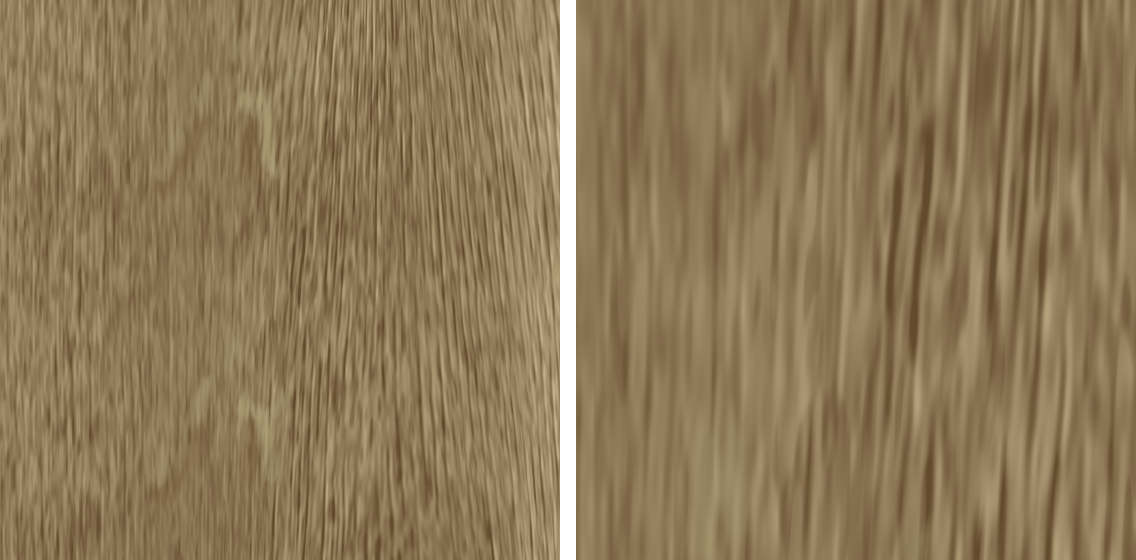
Left, the full canvas; right, a detail of the centre.
A Shadertoy shader for this texture:

```glsl
// Draws weathered oak veneer: fine upright grain with repeating cathedral arches.

const vec3 DARK_OAK = vec3(0.45, 0.36, 0.235);
const vec3 LIGHT_OAK = vec3(0.71, 0.64, 0.49);
const vec3 PALE_SAPWOOD = vec3(0.65, 0.60, 0.44);
const vec3 WARM_HEART = vec3(0.45, 0.35, 0.22);
const float ARCH_PERIOD = 0.547;

float hash(vec2 p) {
    return fract(sin(dot(p, vec2(127.1, 311.7))) * 43758.5453);
}

float noise(vec2 p) {
    vec2 i = floor(p);
    vec2 f = smoothstep(0.0, 1.0, fract(p));
    float low = mix(hash(i), hash(i + vec2(1, 0)), f.x);
    float high = mix(hash(i + vec2(0, 1)), hash(i + vec2(1, 1)), f.x);
    return mix(low, high, f.y);
}

float fbm(vec2 p) {
    float sum = 0.0;
    float weight = 0.55;
    for (int i = 0; i < 3; i++) {
        sum += weight * noise(p);
        p = p * 2.1 + 17.3;
        weight *= 0.5;
    }
    return sum;
}

// One fibre: noise along y, shifted per column so that ends never line up.
float fibre(float column, float y, float seed) {
    y += 37.0 * hash(vec2(column, seed + 0.5));
    float row = floor(y);
    float f = smoothstep(0.0, 1.0, y - row);
    return mix(hash(vec2(column, row + seed)), hash(vec2(column, row + 1.0 + seed)), f);
}

float streaks(vec2 p, vec2 frequency, float seed) {
    p *= frequency;
    float column = floor(p.x);
    float f = smoothstep(0.0, 1.0, p.x - column);
    return mix(fibre(column, p.y, seed), fibre(column + 1.0, p.y, seed), f);
}

// Evenly spaced thin grooves with a lit right flank, fading along their length.
float growthLines(vec2 p, float count) {
    float phase = p.x * count + 1.3 * noise(p * vec2(9.0, 2.5)) + 0.25 * noise(p * vec2(40.0, 14.0));
    float line = floor(phase);
    float x = phase - line;
    float groove = smoothstep(0.24, 0.0, abs(x - 0.4));
    float flank = smoothstep(0.24, 0.0, abs(x - 0.7));
    return (groove - 0.6 * flank) * smoothstep(0.1, 0.7, fibre(line, p.y * 8.0, 7.0));
}

float bump(float x, float centre, float width) {
    float d = (x - centre) / width;
    return exp(-d * d);
}

// Soft-edged stroke from a to b.
float stroke(vec2 p, vec2 a, vec2 b, float width) {
    vec2 ab = b - a;
    float t = clamp(dot(p - a, ab) / dot(ab, ab), 0.0, 1.0);
    return smoothstep(width, 0.15 * width, length(p - a - ab * t));
}

// Shaded wedge hanging from a sharp apex and fading downwards.
float wedge(vec2 p, vec2 apex, float leftSlope, float rightSlope, float drop) {
    vec2 d = p - apex;
    float depth = max(-d.y, 0.0);
    float inside = smoothstep(-0.02, 0.02, d.x + leftSlope * depth)
                 * smoothstep(0.006, -0.006, d.x - rightSlope * depth);
    return inside * smoothstep(0.0, 0.02, depth) * smoothstep(drop, 0.02, depth);
}

// Pale, ragged sapwood along the arch rims.
float archRim(vec2 p) {
    float rim = stroke(p, vec2(0.44, 0.378), vec2(0.468, 0.37), 0.026);
    rim = max(rim, stroke(p, vec2(0.468, 0.365), vec2(0.488, 0.26), 0.022));
    rim = max(rim, 0.55 * stroke(p, vec2(0.37, 0.42), vec2(0.29, 0.25), 0.022));
    rim = max(rim, 0.5 * stroke(p, vec2(0.54, 0.45), vec2(0.49, 0.38), 0.02));
    return max(rim, 0.5 * stroke(p, vec2(0.42, 0.51), vec2(0.42, 0.46), 0.03));
}

float archShade(vec2 p) {
    float inner = wedge(p, vec2(0.455, 0.365), 0.42, 0.15, 0.15);
    float outer = stroke(p, vec2(0.355, 0.34), vec2(0.29, 0.22), 0.032);
    return max(inner, 0.6 * outer);
}

void mainImage(out vec4 fragColor, in vec2 fragCoord) {
    vec2 uv = fragCoord / iResolution.xy;

    // Grain leans right past the centre and left near the right edge.
    float lean = 0.07 * bump(uv.x, 0.57, 0.15) - 0.11 * bump(uv.x, 0.88, 0.18);
    vec2 grain = uv;
    grain.x -= lean * (uv.y - 0.5) + 0.004 * (noise(uv * vec2(5.0, 4.0)) - 0.5);

    // Cathedral arches, repeated up the board with torn outlines.
    vec2 arch = vec2(uv.x, mod(uv.y - 0.44, ARCH_PERIOD));
    float tear = streaks(uv, vec2(130.0, 20.0), 9.0);
    arch += vec2(0.012, 0.024) * (vec2(fbm(uv * vec2(60.0, 25.0)), tear) - 0.5);
    float shade = archShade(arch);
    float calm = bump(uv.x, 0.34, 0.11);

    // Layered fibres, short pores and long growth lines.
    float fine = streaks(grain, vec2(260.0, 36.0), 1.0);
    float ridge = streaks(grain, vec2(180.0, 12.0), 3.0);
    float pore = smoothstep(0.57, 0.86, streaks(grain, vec2(200.0, 20.0), 5.0));
    float lines = growthLines(grain, 66.0) * (0.5 + 0.5 * smoothstep(0.46, 0.56, uv.x));
    float strength = 0.95 + 0.2 * bump(uv.x, 0.61, 0.11) - 0.3 * calm;
    float rim = archRim(arch) * smoothstep(0.2, 0.6, 0.5 * ridge + 0.5 * fine + 0.1);

    // Broad light and shade across the board.
    float tone = 0.42 + 0.13 * (fbm(grain * vec2(13.0, 2.0)) - 0.48);
    tone += 0.34 * smoothstep(0.84, 1.0, uv.x) + 0.06 * smoothstep(0.18, 0.0, uv.x);
    tone -= 0.1 * bump(uv.y, 0.62, 0.09) + 0.09 * bump(uv.y, 0.04, 0.09) + 0.03 * calm;
    tone += strength * (0.52 * (fine - 0.5) + 0.42 * (ridge - 0.5));
    tone -= strength * (0.28 * (pore - 0.15) + 0.44 * (lines - 0.04));

    vec3 wood = mix(DARK_OAK, LIGHT_OAK, clamp(tone, -0.25, 1.2));
    wood = mix(wood, WARM_HEART + 0.05 * (fine - 0.5), 0.75 * shade);
    wood = mix(wood, PALE_SAPWOOD + 0.12 * (ridge - 0.5), 0.8 * rim);
    fragColor = vec4(wood, 1.0);
}
```
